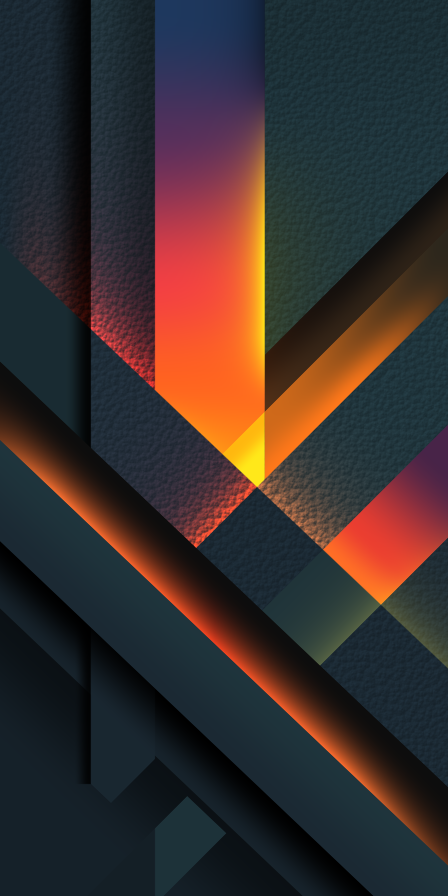
Give the GLSL for this background, as a WebGL 2 fragment shader.

```glsl
#version 300 es
precision highp float;

#define COLUMNS vec3(.203, .346, .591)
#define FALLS vec4(.542, .807, .982, 1.208)
#define RISES vec4(1.383, 1.51, 1.661, 1.948)
#define LAST_RISE 2.2
#define LOW_EDGE 1.358
#define SLOPE .95
#define ROUGHNESS .35
#define GRAIN 75.

uniform vec2 u_resolution;
out vec4 fragColor;

const vec3 SLATE = vec3(.105, .16, .2);
const vec3 TEAL = vec3(.12, .205, .235);
const vec3 RED = vec3(.92, .24, .19);
const vec3 ORANGE = vec3(1, .47, .1);
const vec3 YELLOW = vec3(1, .91, .1);
const vec3 PURPLE = vec3(.36, .18, .36);
const vec3 OLIVE = vec3(.22, .19, .04);

float cover(float d) {
  float soft = .8 / u_resolution.x;
  return smoothstep(-soft, soft, d);
}

float halo(float d, float width) {
  return exp(-max(d, 0.) / width);
}

vec2 hash2(vec2 c) {
  vec3 h = fract(c.xyx * vec3(.1031, .103, .0973));
  h += dot(h, h.yzx + 33.33);
  return fract((h.xx + h.yz) * h.zy);
}

// Distance to the nearest cell centre
float cells(vec2 p) {
  vec2 id = floor(p), f = fract(p);
  float nearest = 2.;
  for (int k = 0; k < 9; k++) {
    vec2 o = vec2(k % 3 - 1, k / 3 - 1);
    nearest = min(nearest, length(o + hash2(id + o) - f));
  }
  return nearest;
}

// Embossed grain, lit from one side
float relief(vec2 p) {
  vec2 q = p * GRAIN, light = vec2(.2, -.25);
  return cells(q) - cells(q + light) + .5 * (cells(q * 2.1) - cells(q * 2.1 + light));
}

// Tall lit column: blue through red to amber
vec3 sunsetColumn(float x, float depth, float above) {
  vec3 c = mix(vec3(.12, .22, .37), PURPLE, smoothstep(.03, .38, depth));
  c = mix(c, vec3(.95, .24, .27), smoothstep(.3, .66, depth));
  c = mix(c, vec3(1, .38, .13), smoothstep(.62, .86, depth));
  c = mix(c, vec3(1, .54, .08), smoothstep(.82, 1.05, depth));
  float inset = COLUMNS.z - x;
  c *= 1. - .45 * halo(inset, .05) * smoothstep(.35, .1, depth);
  float rim = smoothstep(.18, .62, depth) * smoothstep(.92, .74, depth);
  c = mix(c, ORANGE, .75 * rim * halo(inset, .08));
  c = mix(c, YELLOW, rim * halo(inset, .028));
  return mix(c, vec3(1, .66, .1), .5 * halo(above, .03) * smoothstep(.85, 1., depth));
}

// Panels above the first falling edge
vec3 upperPanels(float x, float depth, float rise, float above, float shade, float rough) {
  vec3 c = SLATE * shade * (1. - .93 * smoothstep(.1, .2, x));
  c += vec3(.17, .02, 0) * halo(above, .1) * smoothstep(0., .1, x) * rough;
  vec3 strip = TEAL * shade * (1. - .35 * smoothstep(COLUMNS.x, COLUMNS.y, x));
  strip += vec3(.12, -.03, .01) * halo(above, .22) * rough;
  strip += vec3(.55, .09, .02) * halo(above, .055) * rough;
  c = mix(c, strip, cover(x - COLUMNS.x));

  // Right panel, shadow gap and amber bar
  float beside = x - COLUMNS.z;
  vec3 right = TEAL * shade * (.88 + .12 * smoothstep(0., .4, depth));
  right += vec3(.09, .06, -.06) * halo(beside, .12) * smoothstep(.2, .65, depth);
  vec3 gap = mix(vec3(.05), vec3(.17, .13, .09), smoothstep(RISES.x, RISES.y, rise));
  gap += vec3(.16, .06, 0) * halo(beside, .1);
  right = mix(right, gap, cover(rise - RISES.x));
  float bar = smoothstep(RISES.y, RISES.z, rise);
  vec3 amber = mix(vec3(.81, .41, .1), vec3(.17, .15, .11), smoothstep(.6, 1., x));
  amber = mix(amber, ORANGE, bar * bar * smoothstep(1.05, .75, x));
  right = mix(right, amber, cover(rise - RISES.y));
  c = mix(c, right, cover(beside));

  vec3 lit = sunsetColumn(x, depth, above);
  vec3 tip = mix(vec3(1, .72, .06), YELLOW, smoothstep(0., .6, bar));
  lit = mix(lit, tip, cover(rise - RISES.y));
  c = mix(c, lit, cover(x - COLUMNS.y) * cover(-beside));

  // Rough panel, ember panel and far corner
  vec3 panel = TEAL * shade + vec3(.52, .19, .03) * halo(above, .065) * rough;
  c = mix(c, panel, cover(rise - RISES.z));
  vec3 ember = mix(vec3(1, .43, .15), RED, smoothstep(0., .09, above));
  ember = mix(ember, PURPLE * .78, smoothstep(.08, .32, above));
  ember = mix(ember, vec3(1, .6, .13), .8 * halo(LAST_RISE - rise, .05) * halo(above, .11));
  c = mix(c, ember, cover(rise - RISES.w));
  return mix(c, SLATE * shade + OLIVE * halo(above, .06), cover(rise - LAST_RISE));
}

// Tiles between the first two falling edges
vec3 middleTiles(float x, float rise, float shade, float rough) {
  vec3 c = TEAL * .83 * (1. - .9 * smoothstep(.145, .2, x));
  float d = (RISES.z - rise) / 1.414;
  vec3 tile = SLATE * 1.1 * shade + vec3(.22, 0, .03) * halo(d, .11) * rough;
  tile += vec3(.57, .13, -.06) * halo(d, .035) * rough;
  c = mix(c, tile, cover(x - COLUMNS.x));
  c = mix(c, SLATE * shade, cover(rise - RISES.z));
  c = mix(c, TEAL * .95 + OLIVE * halo(LAST_RISE - rise, .08), cover(rise - RISES.w));
  return mix(c, SLATE * shade, cover(rise - LAST_RISE));
}

// Dark stacked shapes under the plank
vec3 lowerStack(float x, float depth, float fall, float rise) {
  vec3 c = SLATE * mix(.4, .8, smoothstep(LOW_EDGE, 1.66, fall));
  vec3 beam = mix(SLATE * .75, TEAL * .95, cover(x - COLUMNS.y));
  c = mix(c, beam, cover(rise - 2.195) * cover(2.365 - rise) * cover(fall - 1.38));
  c = mix(c, SLATE * .85 * smoothstep(FALLS.w, LOW_EDGE, fall), cover(LOW_EDGE - fall));
  c *= 1. - .85 * smoothstep(.165, .2, x) * cover(COLUMNS.x - x) * cover(1.75 - depth);
  float post = cover(x - COLUMNS.x) * cover(COLUMNS.y - x) * cover(1.557 - fall) * cover(2.04 - rise);
  return mix(c, SLATE * .95 * smoothstep(1.18, 1.37, fall), post);
}

void main() {
  vec2 p = gl_FragCoord.xy / u_resolution * vec2(1, 2);
  float depth = 2. - p.y, fall = depth - SLOPE * p.x, rise = depth + p.x;
  float below = (fall - FALLS.x) / 1.38, bump = relief(p);
  float shade = 1. + ROUGHNESS * bump, rough = 1. + 1.2 * bump;
  vec3 c = upperPanels(p.x, depth, rise, -below, shade, rough);
  c = mix(c, middleTiles(p.x, rise, shade, rough), cover(below));

  // Glowing groove, then the plank below it
  float t = clamp((fall - FALLS.y) / (FALLS.z - FALLS.y), 0., 1.);
  float ends = smoothstep(-.12, .15, p.x) * (1. - .65 * smoothstep(.75, 1.02, p.x));
  vec3 heat = mix(vec3(.95, .43, .15), vec3(.9, .2, .07), halo(abs(p.x - .48), .2));
  c = mix(c, vec3(.05) + heat * ends * pow(t, 2.6), cover(fall - FALLS.y));
  c = mix(c, mix(TEAL, SLATE, smoothstep(FALLS.z, FALLS.w, fall)), cover(fall - FALLS.z));
  c = mix(c, lowerStack(p.x, depth, fall, rise), cover(fall - FALLS.w));
  fragColor = vec4(c, 1);
}
```
